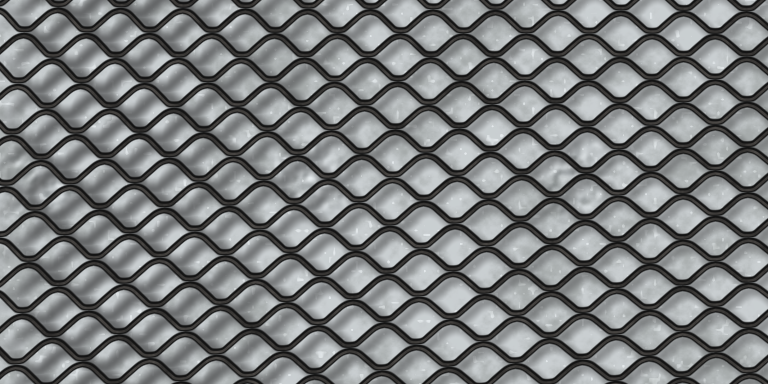
This texture is drawn by a WebGL 2 fragment shader. Its source:

```glsl
#version 300 es
precision highp float;

uniform vec2 u_resolution;
out vec4 outColor;

// Lattice, in units of the canvas height
const vec2 NODE_ORIGIN = vec2(1.023, 0.539);
const float COLUMN_PITCH = 0.168;
const float ROW_PITCH_LEFT = 0.0667;
const float ROW_PITCH_TAPER = 0.004;
const float ROW_TILT = 0.022;
const float COLUMN_LEAN = 0.125;

// Strands
const float HALF_WIDTH = 0.0080;
const float WAVE_HEIGHT = 0.40;
const float WAVE_GAIN = 1.5;
const float PEAK_SHARPNESS = 3.0;
const float TROUGH_SHARPNESS = 8.0;

// Shadows and plaster
const vec2 SHADOW_SHIFT_LEFT = vec2(0.046, -0.026);
const vec2 SHADOW_SHIFT_RIGHT = vec2(0.014, -0.013);
const float SHADOW_BLUR_LEFT = 0.036;
const float SHADOW_BLUR_RIGHT = 0.029;
const vec2 PIT_START = vec2(0.10, 0.53);
const float PIT_SPACING = 0.70;

const vec3 PLASTER_LIGHT = vec3(0.79, 0.81, 0.82);
const vec3 PLASTER_GREY = vec3(0.65, 0.67, 0.67);
const vec3 SHADOW = vec3(0.33, 0.335, 0.34);
const vec3 STRAND_EDGE = vec3(0.075);
const vec3 STRAND_FACE = vec3(0.27, 0.26, 0.25);

float hash(vec2 p) {
  return fract(sin(dot(p, vec2(127.1, 311.7))) * 43758.5453);
}

float noise(vec2 p) {
  vec2 i = floor(p);
  vec2 f = fract(p);
  f = f * f * (3.0 - 2.0 * f);
  float bottom = mix(hash(i), hash(i + vec2(1.0, 0.0)), f.x);
  float top = mix(hash(i + vec2(0.0, 1.0)), hash(i + 1.0), f.x);
  return mix(bottom, top, f.y);
}

float fbm(vec2 p) {
  float sum = 0.0;
  float weight = 0.533;
  for (int i = 0; i < 4; i++) {
    sum += weight * noise(p);
    p = p * 2.03 + 17.3;
    weight *= 0.5;
  }
  return sum;
}

// Zigzag with round peaks and flat troughs
float wave(float t) {
  float v = WAVE_GAIN * (4.0 * abs(fract(t) - 0.5) - 1.0);
  float n = v > 0.0 ? TROUGH_SHARPNESS : PEAK_SHARPNESS;
  return -WAVE_HEIGHT * v / pow(1.0 + pow(abs(v), n), 1.0 / n);
}

// Signed offset from the centre line of the nearest strand
float strandOffset(vec2 p) {
  vec2 q = p - NODE_ORIGIN;
  q.y -= ROW_TILT * q.x;
  q.x -= COLUMN_LEAN * (1.0 - p.x / 1.84) * q.y;
  float rowPitch = ROW_PITCH_LEFT - ROW_PITCH_TAPER * p.x;
  vec2 cell = q / vec2(COLUMN_PITCH, rowPitch);
  float nearest = 1.0;
  for (int i = -1; i <= 1; i++) {
    float row = floor(cell.y) + float(i);
    float t = cell.x + 0.5 * mod(row, 2.0);
    float slope = (wave(t + 0.012) - wave(t - 0.012)) / 0.024 * rowPitch / COLUMN_PITCH;
    float offset = (cell.y - row - 0.5 - wave(t)) * rowPitch / sqrt(1.0 + slope * slope);
    if (abs(offset) < abs(nearest)) nearest = offset;
  }
  return nearest;
}

vec3 plaster(vec2 p) {
  float tone = 0.55 * fbm(p * 5.0) + 0.45 * fbm(p * 38.0 + 9.0);
  vec3 color = mix(PLASTER_GREY, PLASTER_LIGHT, smoothstep(0.22, 0.62, tone));
  color += 0.10 * smoothstep(0.80, 0.95, noise(p * 85.0));
  // Pitted areas, evenly spaced along a row
  vec2 fromPits = p - PIT_START;
  fromPits.x -= PIT_SPACING * round(fromPits.x / PIT_SPACING);
  float pitted = 1.0 - smoothstep(0.04, 0.16, length(fromPits));
  float relief = noise(p * 55.0) - noise(p * 55.0 + vec2(-0.35, 0.35));
  return color + pitted * (0.35 * relief - 0.03);
}

void main() {
  vec2 p = gl_FragCoord.xy / u_resolution.y;
  float pixel = 1.0 / u_resolution.y;

  // Shadows: deep and far on the left, faint and close on the right
  float side = smoothstep(0.25, 1.25, p.x + 0.25 * (fbm(p * 3.0) - 0.5));
  vec2 shift = mix(SHADOW_SHIFT_LEFT, SHADOW_SHIFT_RIGHT, side);
  float blur = mix(SHADOW_BLUR_LEFT, SHADOW_BLUR_RIGHT, side);
  float shade = 1.0 - smoothstep(0.0, blur, abs(strandOffset(p - shift)));
  float depth = mix(0.82, 0.50, side) * smoothstep(-0.05, 0.12, p.x);
  vec3 color = mix(plaster(p), SHADOW, shade * depth);

  // Strands: dark edges around a worn, paler face
  float offset = strandOffset(p);
  float face = 1.0 - smoothstep(0.15, 0.65, abs(offset / HALF_WIDTH + 0.18));
  float wear = 0.55 + 0.6 * noise(p * 30.0) + 0.25 * (noise(p * 180.0) - 0.5);
  vec3 strand = mix(STRAND_EDGE, STRAND_FACE, face * wear);
  float cover = 1.0 - smoothstep(-pixel, pixel, abs(offset) - HALF_WIDTH);
  outColor = vec4(mix(color, strand, cover), 1.0);
}
```
